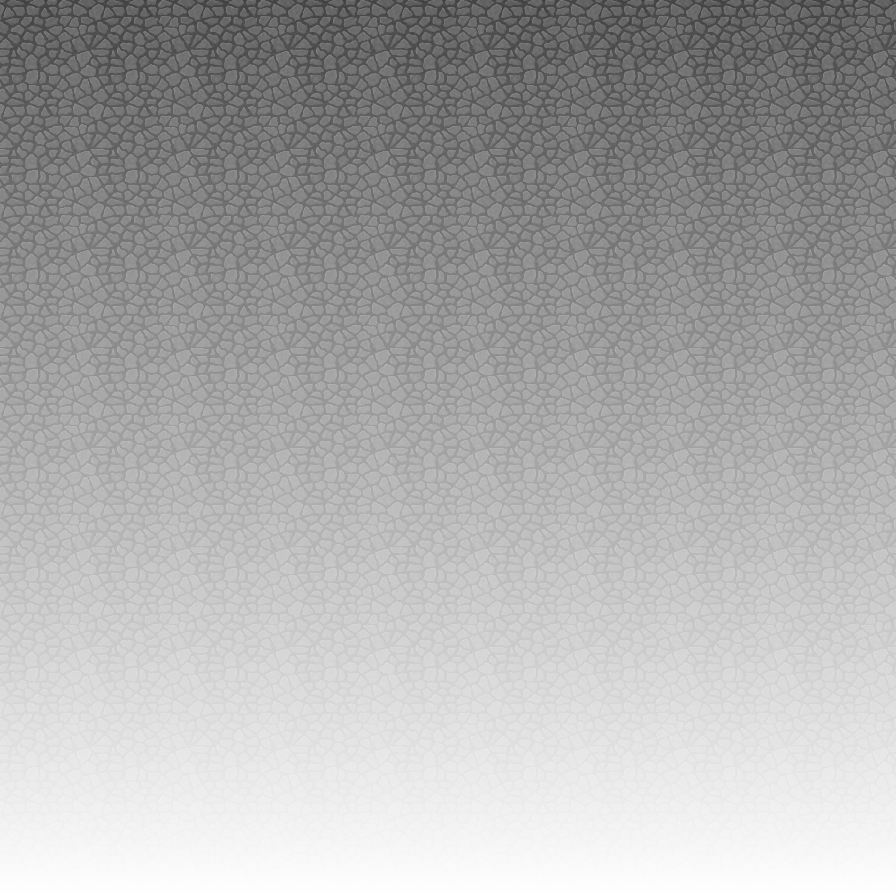
Reproduce this pattern procedurally as a WebGL 1 fragment shader.

```glsl
precision highp float;
// Rubble stone wall in 9 by 9 identical tiles, fading from dark grey at the top to white below.

uniform vec2 u_resolution;

vec2 hash2(vec2 p) {
  return fract(sin(vec2(dot(p, vec2(127.1, 311.7)), dot(p, vec2(269.5, 183.3)))) * 43758.55);
}

// Gradient noise that wraps after the given number of cells
float gradientCorner(vec2 cell, vec2 offset, float period) {
  return dot(hash2(mod(cell, period) + 51.0) * 2.0 - 1.0, offset);
}

float gradientNoise(vec2 p, float period) {
  vec2 i = floor(p), f = p - i;
  vec2 u = f * f * (3.0 - 2.0 * f);
  vec2 e = vec2(1.0, 0.0);
  return mix(
    mix(gradientCorner(i, f, period), gradientCorner(i + e, f - e, period), u.x),
    mix(gradientCorner(i + e.yx, f - e.yx, period), gradientCorner(i + 1.0, f - 1.0, period), u.x),
    u.y);
}

// Random pair for a stone, wrapped on an 8 by 12 grid
vec2 stoneHash(vec2 cell, float seed) {
  return hash2(mod(cell, vec2(8.0, 12.0)) + seed);
}

// Stone centre: staggered, jittered rows
vec2 stoneCentre(vec2 cell) {
  vec2 jitter = stoneHash(cell, 3.0) - 0.5;
  vec2 stagger = vec2(0.5 * mod(cell.y, 2.0), 0.0);
  return (cell + stagger + 0.5 + vec2(0.8, 0.65) * jitter) * vec2(1.5, 1.25);
}

// Some cells stay empty, so that their neighbours grow into larger stones
bool isEmpty(vec2 cell) {
  return stoneHash(cell, 17.0).x < 0.2;
}

// Rounded distance to the joint (x), offset from the stone centre (yz), stone random (w)
vec4 stones(vec2 p) {
  vec2 base = floor(p / vec2(1.5, 1.25));
  vec2 nearest = vec2(9.0);
  vec2 owner = base;
  for (int y = -2; y <= 2; y++) {
    for (int x = -2; x <= 2; x++) {
      vec2 cell = base + vec2(float(x), float(y));
      vec2 d = stoneCentre(cell) - p;
      if (!isEmpty(cell) && dot(d, d) < dot(nearest, nearest)) {
        nearest = d;
        owner = cell;
      }
    }
  }
  float sum = 0.0001;
  for (int y = -2; y <= 2; y++) {
    for (int x = -2; x <= 2; x++) {
      vec2 cell = base + vec2(float(x), float(y));
      vec2 d = stoneCentre(cell) - p;
      vec2 across = d - nearest;
      if (!isEmpty(cell) && dot(across, across) > 0.0001) {
        sum += exp(-14.0 * dot(0.5 * (d + nearest), normalize(across)));
      }
    }
  }
  return vec4(-log(sum) / 14.0, -nearest, stoneHash(owner, 29.0).x);
}

void main() {
  vec2 uv = gl_FragCoord.xy / u_resolution;
  vec2 tile = fract(uv * 9.0);
  float pixel = 110.0 / u_resolution.y;

  // Uneven outlines
  vec2 p = tile * vec2(12.0, 15.0);
  p += 0.3 * vec2(gradientNoise(tile * 20.0, 20.0), gradientNoise(tile * 20.0 + 7.0, 20.0));
  vec4 stone = stones(p);

  // Joints vary by stone and are narrower around two large patches of each tile
  float patches = cos(6.2832 * (tile.x - 0.73)) + 0.5 * cos(12.5664 * (tile.y - 0.18));
  float joint = 0.09 + 0.11 * stone.w - 0.015 * patches;
  float edge = stone.x - joint;
  float face = smoothstep(-0.4 * pixel, 0.4 * pixel, edge);

  // Lit rim on the upper left, shaded towards the lower right
  float facing = dot(normalize(stone.yz + 0.0001), vec2(-0.5, 0.86));
  float rim = face * (1.0 - smoothstep(0.06, 0.24, edge));
  float grain = gradientNoise(tile * 32.0, 32.0);

  float shade = mix(0.275, 0.395, face) + 0.006 * patches + 0.03 * (0.5 - stone.w) * face;
  shade += rim * (0.015 + 0.045 * facing) + 0.06 * grain;

  // Fade to white at the bottom
  gl_FragColor = vec4(vec3(mix(1.0, shade, uv.y)), 1.0);
}
```
